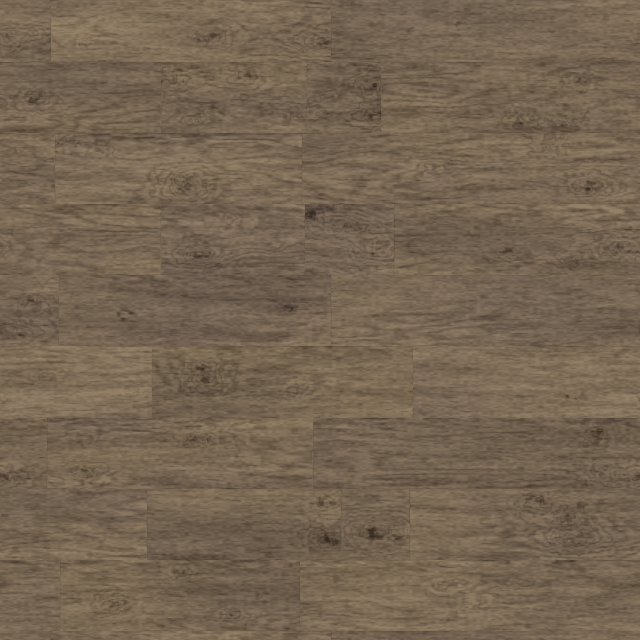
Write a WebGL 2 fragment shader that draws this texture.

```glsl
#version 300 es
precision highp float;
// Weathered brown oak floor: nine rows of staggered planks with grain, rings and knots.

uniform vec2 u_resolution;
out vec4 fragColor;

const float TAU = 6.28318;
const vec3 DARK_OAK = vec3(0.38, 0.32, 0.26);
const vec3 LIGHT_OAK = vec3(0.51, 0.44, 0.36);
const vec3 WARM_TINT = vec3(0.005, 0.004, -0.006);
const float ROWS = 9.0;
const float ROW_OFFSET = 0.0143;   // height of the lowest seam
const float SEAM_WIDTH = 0.0010;
const float ROW_SEAM_DEPTH = 0.12;
const float JOINT_DEPTH = 0.16;
const float MEAN_TONE = 0.71;
const float PLANK_CONTRAST = 0.28;
const float RING_COUNT = 8.0;
const float RING_CONTRAST = 0.26;
const int KNOTS = 4;               // knot candidates per plank

float hash(vec2 p) {
    vec3 q = fract(p.xyx * 0.1031);
    q += dot(q, q.yzx + 33.33);
    return fract((q.x + q.y) * q.z);
}

float noise(vec2 p) {
    vec2 i = floor(p), f = fract(p);
    f = f * f * (3.0 - 2.0 * f);
    return mix(mix(hash(i), hash(i + vec2(1, 0)), f.x),
               mix(hash(i + vec2(0, 1)), hash(i + vec2(1, 1)), f.x), f.y);
}

float fbm(vec2 p) {
    float sum = 0.0, gain = 0.533;
    for (int i = 0; i < 4; i++) {
        sum += gain * noise(p);
        p = p * 2.03 + 17.7;
        gain *= 0.5;
    }
    return sum;
}

// Returns plank start, plank length, plank index and distance to the nearest joint.
vec4 plankAt(float x, float row) {
    float odd = mod(row, 2.0);
    float first = mix(0.085, 0.24, odd) + 0.04 * (hash(vec2(row, 3.0)) - 0.5);
    float last = mix(0.49, 0.62, odd) + 0.06 * (hash(vec2(row, 8.0)) - 0.5);
    float offcut = odd * step(0.35, hash(vec2(row, 5.0))) * mix(0.07, 0.16, hash(vec2(row, 6.0)));
    float middle = last - offcut;
    float joint = min(abs(x - first), min(abs(x - middle), abs(x - last)));
    if (x < first) return vec4(last - 1.0, 1.0 + first - last, 3.0, joint);
    if (x < middle) return vec4(first, middle - first, 1.0, joint);
    if (x < last) return vec4(middle, offcut, 2.0, joint);
    return vec4(last, 1.0 + first - last, 3.0, joint);
}

// Adds knots: x is the bulge of the growth rings, y the darkening.
vec2 knotsAt(vec2 q, float len, vec2 id) {
    vec2 total = vec2(0.0);
    for (int i = 0; i < KNOTS; i++) {
        vec2 key = id * 7.0 + float(i) * 31.0;
        vec2 centre = vec2(len * hash(key + 1.0), mix(0.15, 0.85, hash(key + 2.0)) / ROWS);
        float strength = hash(key + 4.0);
        float size = mix(0.004, 0.010, strength);
        vec2 d = (q - centre) * vec2(0.55, 1.0);
        d += 0.009 * (vec2(noise(q * 140.0 + key), noise(q * 160.0 + key + 9.0)) - 0.5);
        float r = length(d) / size;
        float ragged = smoothstep(0.25, 0.75, noise(q * vec2(150.0, 210.0) + key));
        total.x += mix(0.2, 0.75, strength) * exp(-0.45 * r);
        total.y += strength * (1.5 * ragged * exp(-r * r * 1.6) + 0.25 * exp(-0.6 * r));
    }
    return total;
}

void main() {
    vec2 uv = gl_FragCoord.xy / u_resolution;
    float pixel = 1.0 / u_resolution.y;

    // Plank layout
    float level = (uv.y - ROW_OFFSET) * ROWS;
    float row = mod(floor(level), ROWS);
    float across = fract(level);
    vec4 plank = plankAt(uv.x, row);
    vec2 id = vec2(row, plank.z);
    vec2 q = vec2(uv.x - plank.x, across / ROWS);
    vec2 seed = 300.0 * vec2(hash(id + 11.0), hash(id + 23.0));

    // Wavy growth rings bending around the knots
    vec2 knots = knotsAt(q, plank.y, id);
    vec2 g = q + vec2(0.0, 0.010 * (noise(q * vec2(9.0, 22.0) + seed) - 0.5) + 0.006 * knots.x);
    float field = fbm(g * vec2(3.0, 20.0) + seed) + knots.x;
    float phase = RING_COUNT * field;
    float ringFade = 1.0 - smoothstep(0.3, 0.6, fwidth(phase));
    float ringMask = smoothstep(0.3, 0.7, noise(q * vec2(5.0, 16.0) + seed + 40.0) + 0.6 * knots.x);
    float wave = 0.5 + 0.5 * sin(TAU * phase);
    float rings = (0.6 - 2.0 * wave * wave) * ringFade * ringMask;

    // Broad patches, streaks, fibres and pores
    float patches = noise(g * vec2(4.0, 17.0) + seed + 70.0) - 0.5;
    float streaks = fbm(g * vec2(5.0, 70.0) + seed + 90.0) - 0.5;
    float fibres = noise(g * vec2(24.0, 230.0) + seed) - 0.5;
    float grain = noise(q * vec2(170.0, 420.0) + seed) - 0.5;
    float pores = smoothstep(0.66, 0.90, noise(g * vec2(60.0, 330.0) + seed + 55.0));

    // Rough saw marks along one edge of some planks
    float rough = smoothstep(0.78, 0.94, across) * step(0.4, hash(id + 61.0));
    float marks = noise(vec2(q.x * 70.0 + q.y * 90.0, q.y * 210.0) + seed) - 0.5;

    float tone = MEAN_TONE + PLANK_CONTRAST * (hash(id + 37.0) - 0.5)
        + 0.48 * patches + 0.95 * streaks + 0.50 * fibres + 0.62 * grain
        + RING_CONTRAST * rings - 0.38 * pores
        + rough * (0.9 * marks - 0.12) - 1.05 * knots.y;

    // Faint seams between rows and at plank ends
    float rowEdge = min(across, 1.0 - across) / ROWS;
    float reach = SEAM_WIDTH + 0.5 * pixel;
    tone -= ROW_SEAM_DEPTH * (1.0 - smoothstep(0.0, reach, rowEdge));
    tone -= JOINT_DEPTH * (1.0 - smoothstep(0.0, reach, plank.w));

    vec3 color = mix(DARK_OAK, LIGHT_OAK, clamp(tone, -1.3, 1.5));
    color += WARM_TINT * (2.0 * patches + hash(id + 83.0) - 0.5);
    fragColor = vec4(color, 1.0);
}
```
